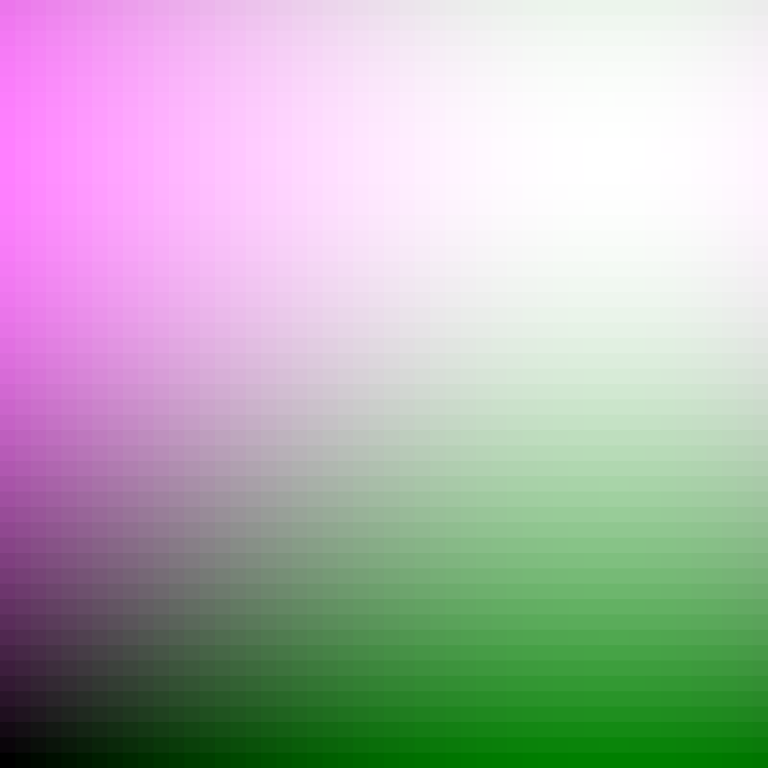
Reproduce this background procedurally as a WebGL 1 fragment shader.

```glsl
precision highp float;
// A soft mosaic of square tiles, from black and green through magenta to white.
// Two sine waves, one per axis, are sampled on a 50 by 50 grid: height drives
// red and blue, while green is the mean of both waves.

uniform vec2 u_resolution;

const float TILES = 50.0;

// Lower left corner of the tile holding uv, blended over one pixel at its edges.
vec2 tileCorner(vec2 uv) {
    vec2 pixel = TILES / u_resolution;
    vec2 shifted = uv * TILES + 0.5 * pixel;
    vec2 blend = clamp(fract(shifted) / pixel, 0.0, 1.0);
    return max(floor(shifted) - 1.0 + blend, 0.0) / TILES;
}

void main() {
    vec2 corner = tileCorner(gl_FragCoord.xy / u_resolution);

    // Both waves rise from zero and peak at about 0.785 of the canvas.
    vec2 wave = sin(2.0 * corner);
    float green = 0.5 * (wave.x + wave.y);

    gl_FragColor = vec4(wave.y, green, wave.y, 1.0);
}
```
